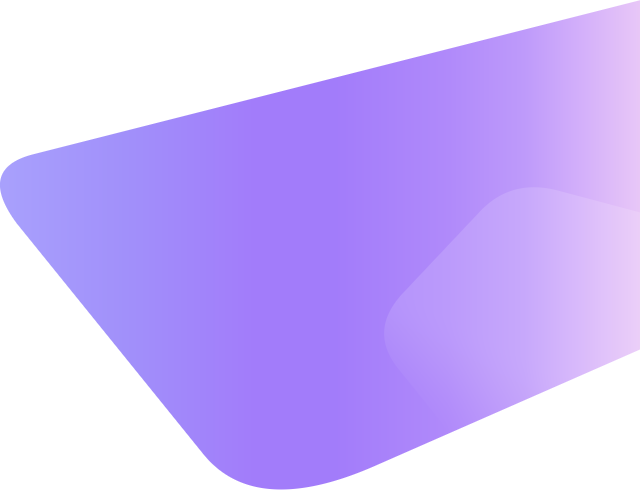
A Shadertoy shader for this background:

```glsl
// Draws a slanted violet panel with soft corners and a pale translucent panel inside it, on white.

const float ASPECT = 1.2736;
const int STOP_COUNT = 8;

// Colour stops: rgb, then position across the canvas.
const vec4 PANEL_STOPS[STOP_COUNT] = vec4[](
    vec4(0.66, 0.63, 0.99, 0.00),
    vec4(0.63, 0.56, 0.98, 0.21),
    vec4(0.635, 0.485, 0.98, 0.40),
    vec4(0.635, 0.485, 0.98, 0.52),
    vec4(0.69, 0.54, 0.98, 0.70),
    vec4(0.745, 0.605, 0.98, 0.82),
    vec4(0.83, 0.69, 0.98, 0.91),
    vec4(0.91, 0.78, 0.97, 1.00));

// Signed distance (negative inside) to a wedge at apex, whose tip is
// replaced by the parabola tangent to its sides at sideA and sideB.
float softCorner(vec2 p, vec2 sideA, vec2 apex, vec2 sideB) {
    mat2 toWedge = inverse(mat2(sideA - apex, sideB - apex));
    vec2 w = toWedge * (p - apex);
    float across = w.x - w.y;
    float along = w.x + w.y;
    if (along < 1.0) {
        float parabola = across * across - 2.0 * along + 1.0;
        vec2 slope = vec2(2.0 * across - 2.0, -2.0 * across - 2.0) * toWedge;
        return parabola / length(slope);
    }
    float distA = -w.x / length(vec2(1.0, 0.0) * toWedge);
    float distB = -w.y / length(vec2(0.0, 1.0) * toWedge);
    return max(distA, distB);
}

// Antialiased coverage of a signed distance in canvas heights.
float coverage(float dist, float pixel) {
    return clamp(0.5 - dist / pixel, 0.0, 1.0);
}

vec3 panelColour(float x) {
    vec3 colour = PANEL_STOPS[0].rgb;
    for (int i = 1; i < STOP_COUNT; i++) {
        float start = PANEL_STOPS[i - 1].a;
        float blend = clamp((x - start) / (PANEL_STOPS[i].a - start), 0.0, 1.0);
        colour = mix(colour, PANEL_STOPS[i].rgb, blend);
    }
    return colour;
}

float outerPanel(vec2 p) {
    float left = softCorner(p, vec2(0.0663, 0.6927), vec2(-0.0537, 0.6622), vec2(0.0431, 0.5423));
    float bottom = softCorner(p, vec2(0.4046, 0.0954), vec2(0.5081, -0.0327), vec2(0.7463, 0.072));
    return max(left, bottom);
}

float innerPanel(vec2 p) {
    float top = softCorner(p, vec2(0.9552, 0.5788), vec2(1.0177, 0.6451), vec2(1.1111, 0.6202));
    float left = softCorner(p, vec2(0.8027, 0.4171), vec2(0.7315, 0.3416), vec2(0.7927, 0.2653));
    return max(top, left);
}

void mainImage(out vec4 fragColor, in vec2 fragCoord) {
    vec2 uv = fragCoord / iResolution.xy;
    vec2 p = uv * vec2(ASPECT, 1.0);
    float pixel = 1.0 / iResolution.y;

    // Panel gradient runs left to right.
    vec3 colour = panelColour(uv.x);

    // Inner veil fades out toward its lower left.
    float fade = dot(p - vec2(0.846, 0.138), vec2(0.447, 0.894));
    float veil = 0.14 * smoothstep(0.0, 0.23, fade);
    colour = mix(colour, vec3(1.0), veil * coverage(innerPanel(p), pixel));

    // White surroundings.
    colour = mix(vec3(1.0), colour, coverage(outerPanel(p), pixel));
    fragColor = vec4(colour, 1.0);
}
```
